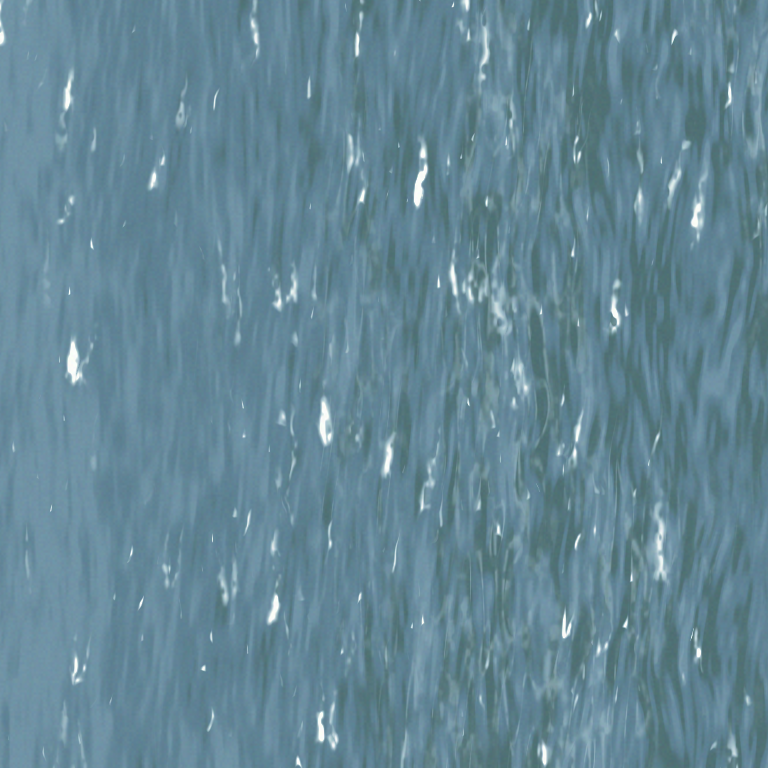
A WebGL 2 fragment shader for this texture:

```glsl
#version 300 es
precision highp float;
// Wind-streaked open water seen from above, with drifting foam.
// Stretched noise makes the long ripples, growing stronger to the right;
// jittered grids scatter soft foam envelopes, filled with torn filaments.

#define RIPPLE_CONTRAST 2.1
#define RIPPLE_LEAN 0.09
#define GRAIN 0.030
#define CREST_DENSITY 0.85
#define VEIL_DENSITY 0.85
#define FLECK_DENSITY 0.45
#define WISP_STRENGTH 0.50
#define DEEP vec3(0.310, 0.440, 0.455)
#define MID vec3(0.368, 0.508, 0.578)
#define LIGHT vec3(0.440, 0.578, 0.650)
#define PALE vec3(0.640, 0.755, 0.795)
#define WHITE vec3(0.980, 0.990, 0.975)

uniform vec2 u_resolution;
out vec4 fragColor;

vec4 hash4(vec2 p) {
  vec4 q = fract(p.xyxy * vec4(0.1031, 0.1030, 0.0973, 0.1099));
  q += dot(q, q.wzxy + 33.33);
  return fract((q.xxyz + q.yzzw) * q.zywx);
}

float noise(vec2 p) {
  vec2 i = floor(p), f = fract(p);
  f = f * f * (3.0 - 2.0 * f);
  float low = mix(hash4(i).x, hash4(i + vec2(1, 0)).x, f.x);
  float high = mix(hash4(i + vec2(0, 1)).x, hash4(i + vec2(1, 1)).x, f.x);
  return mix(low, high, f.y);
}

// Long vertical ripples, roughly -0.5 to 0.5
float ripples(vec2 p) {
  return 0.22 * noise(p * vec2(45.0, 6.0))
       + 0.42 * noise(p * vec2(105.0, 14.0) + 17.0)
       + 0.36 * noise(p * vec2(185.0, 30.0) + 43.0) - 0.5;
}

// Thin bright lines along the middle level of stretched noise
float strands(vec2 p) {
  float ridge = 1.0 - abs(2.0 * noise(p) - 1.0);
  return smoothstep(0.70, 1.0, ridge);
}

// Scattered soft envelopes: broad head below, thin fading tail above
float trails(vec2 p, vec2 grid, vec2 size, float density, float fork, float seed) {
  float cover = 0.0;
  for (int j = -1; j <= 1; j++)
  for (int i = -1; i <= 1; i++) {
    vec2 id = floor(p * grid) + vec2(i, j);
    vec4 r = hash4(id + seed), s = hash4(id + seed + 71.0);
    vec2 head = (id + r.xy) / grid;
    float cluster = smoothstep(0.3, 0.7, noise(head * vec2(6.0, 4.0) + 3.0));
    if (r.z > density * mix(0.22, 1.0, cluster)) continue;
    float scale = mix(0.4, 1.0, r.w);
    vec2 d = p - head;
    float reach = size.y * scale, t = d.y / reach;
    if (t < 0.0 || t > 1.0) continue;
    float lean = mix(-0.06, 0.22, s.x), curl = (s.y - 0.5) * 0.4;
    d.x -= reach * (lean * t + curl * t * (1.0 - t));
    // Some trails split into two unequal arms rising from one head
    float weight = mix(0.5, 1.0, fract(s.w * 7.0 + s.x));
    if (s.z < fork) {
      weight *= d.x < 0.0 ? 1.0 : 1.0 - 0.8 * t;
      d.x = abs(d.x) - 0.018 * scale * sqrt(t);
    }
    float w = size.x * scale * mix(0.7, 1.2, s.w) * (0.35 + 0.65 * (1.0 - t));
    float body = exp(-d.x * d.x / (w * w)) * smoothstep(0.0, 0.2, t);
    cover = max(cover, weight * body * smoothstep(1.0, 0.35, t));
  }
  return cover;
}

void main() {
  vec2 uv = gl_FragCoord.xy / u_resolution.y;
  float rough = smoothstep(0.05, 0.9, uv.x);

  // Water: two crossing sets of ripples on a slow left-to-right darkening
  vec2 flow = uv;
  flow.x += rough * 0.022 * (noise(uv * vec2(9.0, 6.0)) - 0.5);
  flow.x += rough * 0.008 * (noise(uv * vec2(26.0, 15.0)) - 0.5);
  vec2 left = flow + vec2(0.2 * RIPPLE_LEAN * uv.y, 0.0);
  vec2 right = flow - vec2(RIPPLE_LEAN * uv.y, 0.0);
  float crossing = smoothstep(0.3, 0.7, noise(uv * vec2(14.0, 7.0)));
  float wave = mix(ripples(left), ripples(right + 5.0), crossing);
  float patches = noise(uv * vec2(6.0, 3.0) + 9.0) - 0.5;
  float tone = mix(0.58, 0.34, rough) + 0.28 * smoothstep(0.2, 0.0, uv.x);
  tone += wave * RIPPLE_CONTRAST * mix(0.45, 1.2, rough) + 0.16 * patches;
  vec3 color = mix(DEEP, MID, smoothstep(0.0, 0.48, tone));
  color = mix(color, LIGHT, smoothstep(0.46, 0.95, tone));

  // Torn filament pattern shared by all the foam
  vec2 ragged = uv;
  ragged.x += 0.016 * (noise(uv * vec2(18.0, 14.0)) - 0.5);
  ragged.x += 0.008 * (noise(uv * vec2(70.0, 45.0)) - 0.5);
  ragged.y += 0.020 * (noise(uv * vec2(85.0, 40.0) + 13.0) - 0.5);
  float tear = 0.55 * noise(ragged * vec2(125.0, 38.0)) + 0.45 * noise(uv * vec2(200.0, 100.0));
  float filament = smoothstep(0.36, 0.72, tear);

  // Faint interlaced wisps and speckles gathered in drifting bands
  float band = smoothstep(0.42, 0.8, noise(uv * vec2(11.0, 3.5) + 31.0));
  float wisp = max(strands(left * vec2(62.0, 9.0)), strands(right * vec2(85.0, 13.0) + 7.0));
  wisp *= band * rough * (0.25 + filament);
  color = mix(color, PALE, min(WISP_STRENGTH * wisp, 0.8));

  // Foam: bright crests, long veils and small flecks
  float gather = mix(0.5, 1.0, smoothstep(0.0, 0.5, uv.x));
  float crest = trails(ragged, vec2(8.0, 5.0), vec2(0.0115, 0.13), CREST_DENSITY, 0.3, 3.0);
  float veil = trails(ragged, vec2(13.0, 6.0), vec2(0.0080, 0.18), VEIL_DENSITY, 0.2, 29.0);
  float fleck = trails(ragged, vec2(28.0, 20.0), vec2(0.0040, 0.036), FLECK_DENSITY, 0.0, 57.0);
  crest *= (0.28 + 1.25 * filament) * mix(0.75, 1.1, gather);
  veil *= (0.22 + 0.75 * filament) * gather;
  fleck *= 0.25 + 0.75 * filament;
  float foam = max(crest, max(veil, fleck));
  color = mix(color, PALE, smoothstep(0.03, 0.55, foam));
  color = mix(color, WHITE, smoothstep(0.42, 0.85, foam));

  // Fine grain with a slight tint
  vec3 grain = vec3(noise(uv * 330.0), noise(uv * 330.0 + 91.0), noise(uv * 330.0 + 37.0));
  color += GRAIN * (grain - 0.5);
  fragColor = vec4(clamp(color, 0.0, 1.0), 1.0);
}
```
